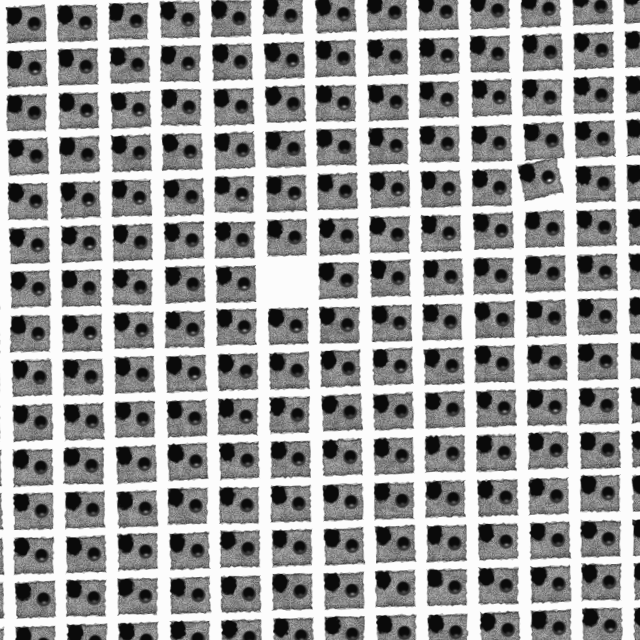
Write a WebGL 2 fragment shader that draws this pattern.

```glsl
#version 300 es
precision highp float;

uniform vec2 u_resolution;
out vec4 fragColor;

float hash(vec2 p) {
    vec3 q = fract(p.xyx * 0.1031);
    q += dot(q, q.yzx + 33.33);
    return fract((q.x + q.y) * q.z);
}

float noise(vec2 p) {
    vec2 i = floor(p), f = fract(p);
    f = f * f * (3.0 - 2.0 * f);
    return mix(mix(hash(i), hash(i + vec2(1, 0)), f.x),
               mix(hash(i + vec2(0, 1)), hash(i + vec2(1, 1)), f.x), f.y);
}

// Grey level of one chip; p is relative to its lattice point, y down
float chip(vec2 p, vec2 id, float pixel) {
    const float paper = 0.99;
    if (id == vec2(5, 6)) return paper; // empty place
    bool loose = id == vec2(10, 4);

    // Small shift and turn per chip, larger for the loose one
    vec2 jitter = vec2(hash(id + 43.0), hash(id + 87.0)) - 0.5;
    float angle = loose ? 0.19 : jitter.x * 0.05;
    p -= loose ? vec2(-4.0, -8.0) : jitter * 1.8;
    vec2 axis = vec2(cos(angle), sin(angle));
    vec2 q = vec2(dot(p, axis * vec2(1, -1)), dot(p, axis.yx));
    if (max(abs(q.x), abs(q.y)) > 29.0) return paper;

    // Ragged outline
    vec2 seed = id * 71.0 + 400.0;
    vec2 ragged = vec2(noise(q * 0.3 + seed), noise(q * 0.3 + seed + 31.0)) - 0.5;
    vec2 edge = abs(q + ragged * 2.2) - vec2(23.6, 21.7);
    float outline = max(edge.x, edge.y);

    // Grainy body with dark borders and a faint line near the bottom
    float grain = noise(q * 0.75 + seed * 1.7) - 0.5;
    float grey = 0.53 + 0.12 * (noise(q * 0.12 + seed) - 0.5) + 0.22 * grain;
    grey += 0.04 * (noise(vec2(q.x * 0.1, q.y * 0.7) + seed) - 0.5);
    grey -= 0.23 * smoothstep(-4.5, -0.5, edge.y);
    grey -= 0.12 * smoothstep(-4.0, 0.0, edge.x);
    grey -= 0.07 * exp(-pow((q.y - 17.5) / 1.2, 2.0));

    // Black patch in the upper left corner
    vec2 patchPos = (q + ragged * 2.5 - vec2(-14.5, -11.0)) / vec2(9.8, 11.8);
    float patchRadius = length(max(patchPos, vec2(-0.72)));
    grey = mix(grey, 0.04, 1.0 - smoothstep(0.78, 1.18, patchRadius));

    // Round hole: soft rim, black pit, glint below
    float rim = length(q - vec2(9.5, 0.0));
    grey = mix(grey, 0.2, 1.0 - smoothstep(6.8, 10.2, rim));
    float pit = length(q - vec2(9.3, -1.2));
    grey = mix(grey, 0.04, 1.0 - smoothstep(5.0, 7.8, pit));
    vec2 glint = (q - vec2(10.0, 4.0)) / vec2(2.7, 1.7);
    float shine = hash(id + 129.0);
    grey += (loose ? 0.9 : 0.2 + 0.42 * shine * shine) * exp(-dot(glint, glint));

    float cover = 1.0 - smoothstep(-1.2 - 0.5 * pixel, 0.7 + 0.5 * pixel, outline);
    return mix(paper, clamp(grey, 0.03, paper), cover);
}

void main() {
    // Canvas is 768 units high, y down
    float pixel = 768.0 / u_resolution.y;
    vec2 pos = gl_FragCoord.xy * pixel;
    pos.y = 768.0 - pos.y;

    // Slightly skewed lattice: column step, then row step
    mat2 lattice = mat2(61.85, -1.9, 0.85, 53.15);
    vec2 place = inverse(lattice) * (pos - vec2(31.0, 29.0));
    vec2 nearest = round(place);

    // Neighbours are included so that turned chips can overlap
    float grey = 0.99;
    for (int y = -1; y <= 1; y++) {
        for (int x = -1; x <= 1; x++) {
            vec2 id = nearest + vec2(x, y);
            grey = min(grey, chip((place - id) * vec2(61.85, 53.15), id, pixel));
        }
    }
    fragColor = vec4(vec3(grey), 1.0);
}
```
